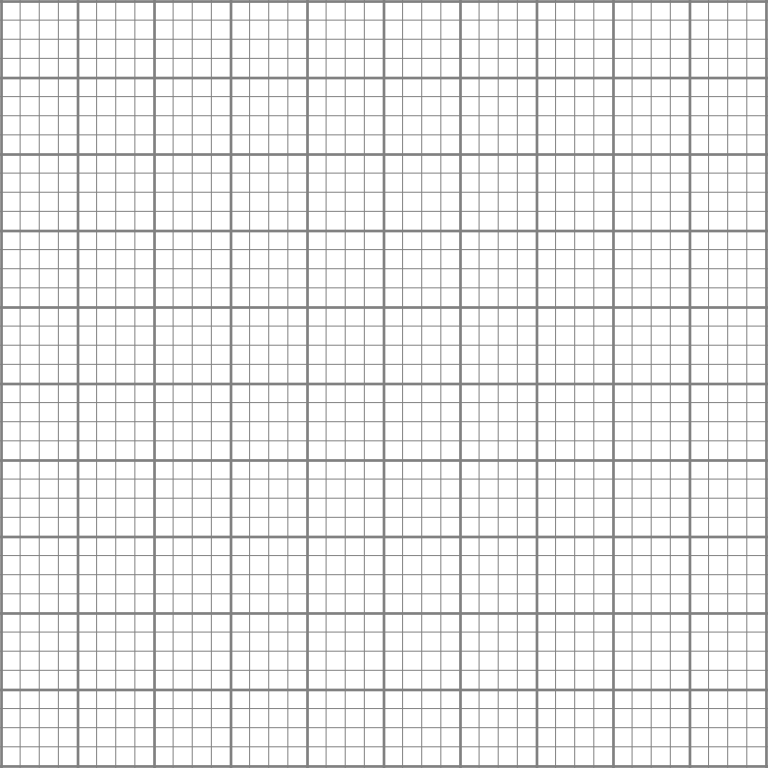
Write a WebGL 1 fragment shader that draws this pattern.

```glsl
precision highp float;

uniform vec2 u_resolution;

// Exact pixel coverage of repeated lines, per axis, even when thinner than a pixel
vec2 lineCoverage(vec2 p, float pitch, float width, vec2 pixel) {
  vec2 offset = (fract(p / pitch + 0.5) - 0.5) * pitch;
  vec2 halfWidth = vec2(0.5 * width);
  vec2 upper = clamp(offset + 0.5 * pixel, -halfWidth, halfWidth);
  vec2 lower = clamp(offset - 0.5 * pixel, -halfWidth, halfWidth);
  return (upper - lower) / pixel;
}

void main() {
  vec2 pixel = 1.0 / u_resolution;
  vec2 p = gl_FragCoord.xy * pixel - 0.5;

  // Ten heavy cells each way, with outer lines just inside the border
  vec2 heavy = lineCoverage(p, 0.0996, 0.0035, pixel);

  // Four fine cells per heavy cell, slightly off register
  vec2 fine = lineCoverage(p - vec2(-0.0007, 0.0007), 0.0249, 0.0013, pixel);

  // Join both directions in one flat grey
  vec2 ink = max(heavy, fine);
  float coverage = 1.0 - (1.0 - ink.x) * (1.0 - ink.y);
  gl_FragColor = vec4(vec3(mix(1.0, 0.5, coverage)), 1.0);
}
```
